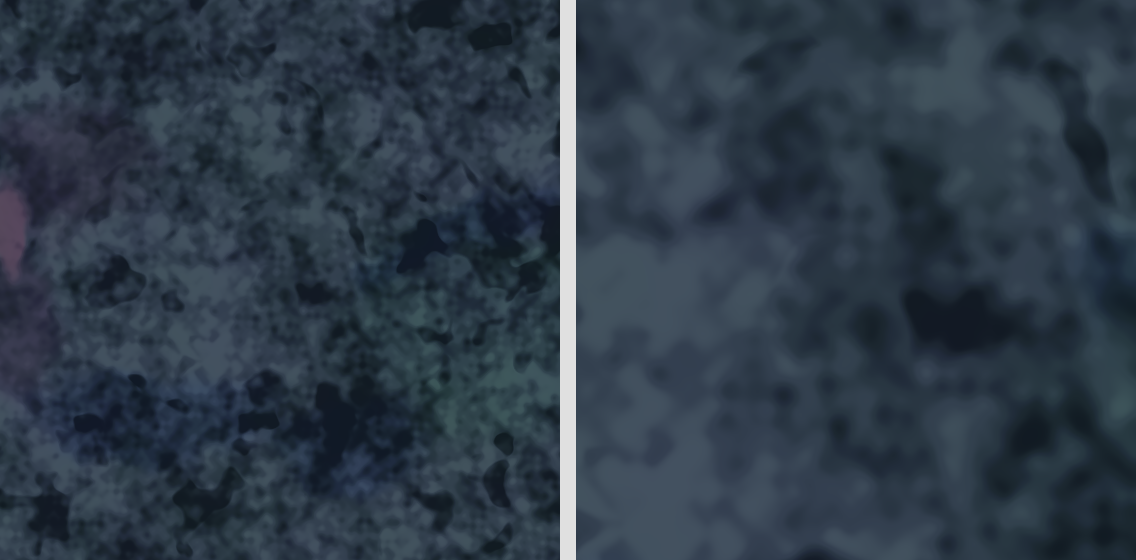
Left, the full canvas; right, a detail of the centre.
A Shadertoy shader for this texture:

```glsl
// Dim blue-grey woodland canopy seen from above: mottled crowns, dark gaps and
// a few mauve, green and shadowed areas. Rotated layers of value noise give a
// tone, which is turned into an area share and looked up in a colour ramp.

float hash(vec2 cell) {
    vec3 q = fract(vec3(cell.xyx) * 0.1031);
    q += dot(q, q.yzx + 33.33);
    return fract((q.x + q.y) * q.z);
}

// Value noise with roughly zero mean and unit variance
float noise(vec2 p) {
    vec2 cell = floor(p), f = fract(p);
    f = f * f * (3.0 - 2.0 * f);
    float low = mix(hash(cell), hash(cell + vec2(1, 0)), f.x);
    float high = mix(hash(cell + vec2(0, 1)), hash(cell + vec2(1, 1)), f.x);
    return (mix(low, high, f.y) - 0.5) / 0.215;
}

// Noise turned and shifted so that layers share no grid direction
float layer(vec2 p, float freq, float angle) {
    float c = cos(angle), s = sin(angle);
    return noise(mat2(c, s, -s, c) * p * freq + 40.0 + 17.0 * angle);
}

// Soft elliptical area, 1 inside and 0 outside
float patchMask(vec2 p, vec2 centre, vec2 radius) {
    return 1.0 - smoothstep(0.65, 1.2, length((p - centre) / radius));
}

float segmentDistance(vec2 p, vec2 a, vec2 b) {
    vec2 along = b - a;
    return length(p - a - along * clamp(dot(p - a, along) / dot(along, along), 0.0, 1.0));
}

// Area share (dark to light) to colour
vec3 canopyRamp(float share) {
    vec3 c = mix(vec3(0.07, 0.10, 0.14), vec3(0.11, 0.15, 0.19), smoothstep(0.02, 0.18, share));
    c = mix(c, vec3(0.13, 0.17, 0.23), smoothstep(0.16, 0.32, share));
    c = mix(c, vec3(0.16, 0.21, 0.26), smoothstep(0.28, 0.52, share));
    c = mix(c, vec3(0.20, 0.25, 0.31), smoothstep(0.50, 0.78, share));
    return mix(c, vec3(0.26, 0.32, 0.37), smoothstep(0.78, 0.99, share));
}

void mainImage(out vec4 fragColor, in vec2 fragCoord) {
    vec2 uv = fragCoord / iResolution.xy;

    // Ragged outlines for everything placed on the canvas
    vec2 ragged = uv + 0.013 * vec2(layer(uv, 13.0, 0.4), layer(uv, 13.0, 2.1))
                     + 0.005 * vec2(layer(uv, 38.0, 1.2), layer(uv, 38.0, 2.8));

    // Large areas
    float mauve = max(patchMask(ragged, vec2(0.14, 0.70), vec2(0.13, 0.13)),
                      patchMask(ragged, vec2(0.03, 0.43), vec2(0.09, 0.16)));
    float pale = patchMask(ragged, vec2(0.01, 0.60), vec2(0.05, 0.11));
    float shadow = max(patchMask(ragged, vec2(0.27, 0.25), vec2(0.24, 0.09)),
                       patchMask(ragged, vec2(0.63, 0.21), vec2(0.14, 0.09)));
    float ridge = segmentDistance(ragged, vec2(0.64, 0.48), vec2(0.99, 0.66));
    shadow = max(shadow, 1.0 - smoothstep(0.01, 0.045, ridge));
    float green = patchMask(ragged, vec2(0.88, 0.42), vec2(0.28, 0.20));

    // Crowns, twigs and leaf specks
    float crowns = 0.35 * layer(uv, 4.0, 0.3) + 0.35 * layer(uv, 10.0, 1.0);
    float leaves = 0.40 * layer(ragged, 22.0, 1.7)
                 + 0.50 * layer(uv, 44.0, 0.6)
                 + 0.40 * layer(uv, 84.0, 2.4);

    // Scattered dark gaps with uneven edges
    float gapField = 0.75 * layer(ragged, 17.0, 2.6) + 0.50 * layer(ragged, 33.0, 0.9)
                   + 0.25 * layer(uv, 6.0, 1.9);
    float gaps = smoothstep(0.75, 1.5, gapField);

    // Smooth areas hold less detail
    float detail = 1.0 - 0.55 * max(mauve, pale);
    float tone = 0.45 + crowns + detail * (leaves - 1.9 * gaps);
    tone += 1.3 * pale - 0.9 * mauve * (1.0 - pale) - 1.1 * shadow + 0.2 * green;
    float share = 1.0 / (1.0 + exp(-1.45 * tone));
    vec3 colour = canopyRamp(share);

    // Slow drift between blue and green, with mauve undertones
    float drift = 0.5 * layer(uv, 5.0, 2.2) + 0.4 * layer(uv, 19.0, 0.2);
    colour += 0.007 * drift * vec3(0.5, -0.5, 1.0);
    colour *= mix(vec3(1.0), vec3(0.94, 1.06, 0.97), green);
    colour *= mix(vec3(1.0), vec3(1.14, 0.94, 1.02), max(mauve, pale));
    colour *= mix(vec3(1.0), vec3(1.15, 0.94, 0.96), pale);
    colour *= mix(vec3(1.0), vec3(0.93, 0.97, 1.08), shadow);

    fragColor = vec4(colour, 1.0);
}
```
